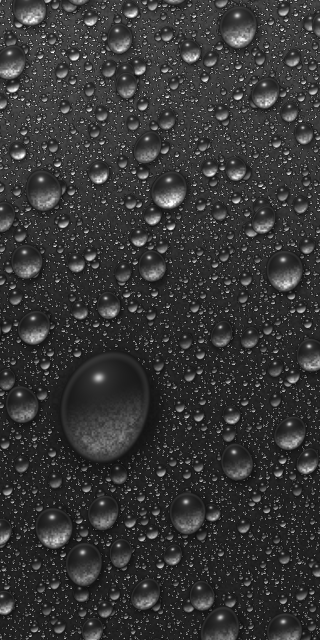
This texture is drawn by a Shadertoy shader. Its source:

```glsl
vec3 hash3(vec2 p) {
    vec3 q = fract(p.xyx * vec3(0.1031, 0.1030, 0.0973));
    q += dot(q, q.yxz + 33.33);
    return fract((q.xxy + q.yzz) * q.zyx);
}

float noise(vec2 p) {
    vec2 i = floor(p), f = fract(p);
    f = f * f * (3.0 - 2.0 * f);
    return mix(mix(hash3(i).x, hash3(i + vec2(1, 0)).x, f.x),
               mix(hash3(i + vec2(0, 1)).x, hash3(i + vec2(1, 1)).x, f.x), f.y);
}

// Light falling on the sheet: bright at the top left, dark below
float sheetLight(vec2 p) {
    vec2 corner = p - vec2(0.1, 1.75);
    return 0.13 + 0.09 * smoothstep(0.8, 2.0, p.y)
         + 0.06 * exp(-3.0 * dot(corner, corner))
         + 0.03 * smoothstep(0.3, 1.0, p.x) * smoothstep(0.3, 1.3, p.y);
}

// One water drop laid over the tone already there
void addDrop(inout float tone, vec2 p, vec2 centre, float radius, vec3 rnd, float grain) {
    vec2 q = (p - centre) / radius;
    q.x += (0.3 * rnd.x - 0.2) * q.y;
    q *= vec2(1.12, 0.9 + 0.12 * rnd.y);
    if (dot(q, q) > 4.0) return;

    float angle = atan(q.y, q.x);
    float d = length(q) * (1.0 + 0.03 * sin(2.0 * angle + 6.3 * rnd.z)
                               + 0.02 * sin(3.0 * angle + 6.3 * rnd.x));
    float soft = 0.9 / (radius * iResolution.x);
    float size = smoothstep(0.004, 0.045, radius);
    float light = sheetLight(centre);

    // Contact shadow
    float shade = 1.0 - smoothstep(0.8, 1.4, length(q - vec2(0.1, -0.12)));
    tone *= 1.0 - mix(0.22, 0.4, size) * shade;

    // Light gathered in the lower half, dark rim, faint upper edge
    float glow = smoothstep(-0.35, 0.95, 0.25 * q.x - q.y) * (1.0 - smoothstep(0.7, 1.0, d));
    float gain = mix(0.8, 0.75, size) * (0.55 + 1.6 * light) * (0.65 + 0.6 * rnd.y);
    gain *= 1.0 - 0.35 * smoothstep(0.08, 0.15, radius);
    float body = 0.06 + 0.35 * light * (1.0 - 0.4 * smoothstep(0.6, 1.0, d));
    body += glow * gain * mix(1.0, 0.35 + 1.3 * grain, size);
    body += 0.08 * size * smoothstep(0.8, 0.92, d) * (1.0 - smoothstep(0.92, 1.0, d));

    // Lamp reflection with a soft smear beneath it
    vec2 h = q - vec2(-0.25 + 0.15 * rnd.z, 0.52);
    float tight = mix(9.0, 60.0, size) + 50.0 * smoothstep(0.08, 0.15, radius);
    body += mix(0.38, 0.6, size) * exp(-tight * dot(h, h * vec2(0.8, 1.5)));
    body += 0.09 * size * exp(-6.0 * dot(h, h));

    tone = mix(tone, body, 1.0 - smoothstep(1.0 - soft, 1.0 + soft, d));
}

void mainImage(out vec4 fragColor, in vec2 fragCoord) {
    vec2 p = fragCoord / iResolution.x;
    float grain = 0.6 * noise(p * 190.0) + 0.4 * noise(p * 90.0 + 7.0);
    float tone = sheetLight(p) * (0.8 + 0.4 * grain);

    vec2 bigCentre = vec2(0.33, 0.73);
    float bigRadius = 0.163;

    // Scattered drops, from fine mist to large beads
    float cells[5] = float[5](62.0, 38.0, 21.0, 10.5, 5.2);
    float density[5] = float[5](0.82, 0.6, 0.5, 0.6, 0.68);
    for (int layer = 0; layer < 5; layer++) {
        float tilt = 0.35 + 0.6 * float(layer);
        mat2 turn = mat2(cos(tilt), sin(tilt), -sin(tilt), cos(tilt));
        vec2 home = floor(turn * p * cells[layer]);
        for (int k = 0; k < 9; k++) {
            vec2 id = home + vec2(k % 3 - 1, k / 3 - 1);
            vec3 place = hash3(id + 57.0 * float(layer) + 200.0);
            vec3 look = hash3(id + 91.0 * float(layer) + 431.0);
            if (place.z > density[layer]) continue;
            vec2 centre = (id + 0.5 + 0.6 * (place.xy - 0.5)) / cells[layer] * turn;
            float radius = mix(0.2, 0.36, look.x * look.x) / cells[layer];
            if (distance(centre, bigCentre) < bigRadius + 1.6 * radius) continue;
            addDrop(tone, p, centre, radius, look.yzx, grain);
        }
    }

    addDrop(tone, p, bigCentre, bigRadius, vec3(0.35, 0.4, 0.3), grain);
    fragColor = vec4(vec3(clamp(tone, 0.0, 1.0)), 1.0);
}
```
